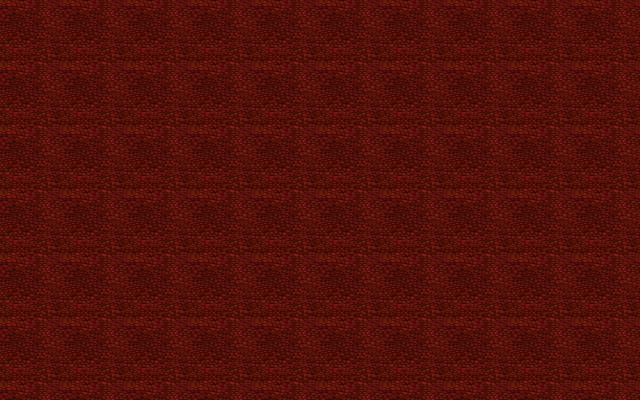
Give the GLSL for this texture, as a Shadertoy shader.

```glsl
// Dark red pebbled leather: a small grained tile repeated across the canvas
#define TILES_ACROSS 10.0
#define GRAINS vec2(15.0, 26.0)
#define JITTER 0.85
#define CREASE_WIDTH 0.6
#define CREASE_DEPTH 0.5
#define LIGHT_SLOPE 0.46
#define GRAIN_VARIATION 0.2
#define SAMPLES 3
#define SHADOW_RED vec3(0.16, 0.028, 0.011)
#define BASE_RED vec3(0.33, 0.062, 0.031)
#define LIGHT_RED vec3(0.50, 0.125, 0.066)

const float TAU = 6.2831853;

vec2 hash2(vec2 p) {
    vec3 h = fract(p.xyx * vec3(0.1031, 0.1030, 0.0973));
    h += dot(h, h.yzx + 33.33);
    return fract((h.xx + h.yz) * h.zy);
}

// Soft elliptical patch that wraps around the tile
float patchGlow(vec2 tile, vec2 center, vec2 radius) {
    vec2 d = (fract(tile - center + 0.5) - 0.5) / radius;
    return exp(-dot(d, d));
}

// Rounded grains from wrapped cells: creases, light from above, uneven dye
float grainTone(vec2 tile) {
    vec2 bend = 0.018 * sin(TAU * (tile.yx * vec2(2.0, 1.0) + tile * vec2(1.0, 2.0)));
    vec2 p = (tile + bend) * GRAINS;
    vec2 cell = floor(p);
    float nearest = 9.0, second = 9.0, slope = 0.0, dye = 0.0;
    for (int j = -1; j <= 1; j++) {
        for (int i = -1; i <= 1; i++) {
            vec2 id = cell + vec2(i, j);
            vec2 rnd = hash2(mod(id, GRAINS) + 7.0);
            vec2 toCenter = id + 0.5 + JITTER * (rnd - 0.5) - p;
            float d = length(toCenter);
            if (d < nearest) {
                second = nearest;
                nearest = d;
                slope = toCenter.y;
                dye = fract(rnd.x * 17.0 + rnd.y * 31.0) - 0.5;
            } else {
                second = min(second, d);
            }
        }
    }
    float crease = smoothstep(0.0, CREASE_WIDTH, second - nearest);
    return CREASE_DEPTH * (crease - 0.46) + LIGHT_SLOPE * slope + GRAIN_VARIATION * dye;
}

// Broad worn and dark areas of one tile, y measured downward
float wearTone(vec2 tile) {
    float worn = 0.16 * patchGlow(tile, vec2(0.14, 0.02), vec2(0.24, 0.07))
               + 0.11 * patchGlow(tile, vec2(0.37, 0.73), vec2(0.18, 0.06))
               + 0.08 * patchGlow(tile, vec2(0.75, 0.15), vec2(0.11, 0.45));
    float dark = 0.08 * patchGlow(tile, vec2(0.30, 0.40), vec2(0.32, 0.20))
               + 0.11 * patchGlow(tile, vec2(0.02, 0.93), vec2(0.35, 0.025));
    return worn - dark;
}

void mainImage(out vec4 fragColor, in vec2 fragCoord) {
    // Average several points per pixel to smooth the fine grain
    float tone = 0.0;
    for (int j = 0; j < SAMPLES; j++) {
        for (int i = 0; i < SAMPLES; i++) {
            vec2 point = fragCoord + (vec2(i, j) + 0.5) / float(SAMPLES) - 0.5;
            vec2 fromTop = vec2(point.x, iResolution.y - point.y);
            vec2 tile = fromTop / iResolution.x * TILES_ACROSS;
            tone += grainTone(tile) + wearTone(tile);
        }
    }
    tone = clamp(0.49 + tone / float(SAMPLES * SAMPLES), 0.0, 1.0);

    // Dye ramp from crease to worn highlight
    vec3 color = mix(SHADOW_RED, BASE_RED, min(tone * 2.0, 1.0));
    color = mix(color, LIGHT_RED, max(tone * 2.0 - 1.0, 0.0));
    fragColor = vec4(color, 1.0);
}
```
